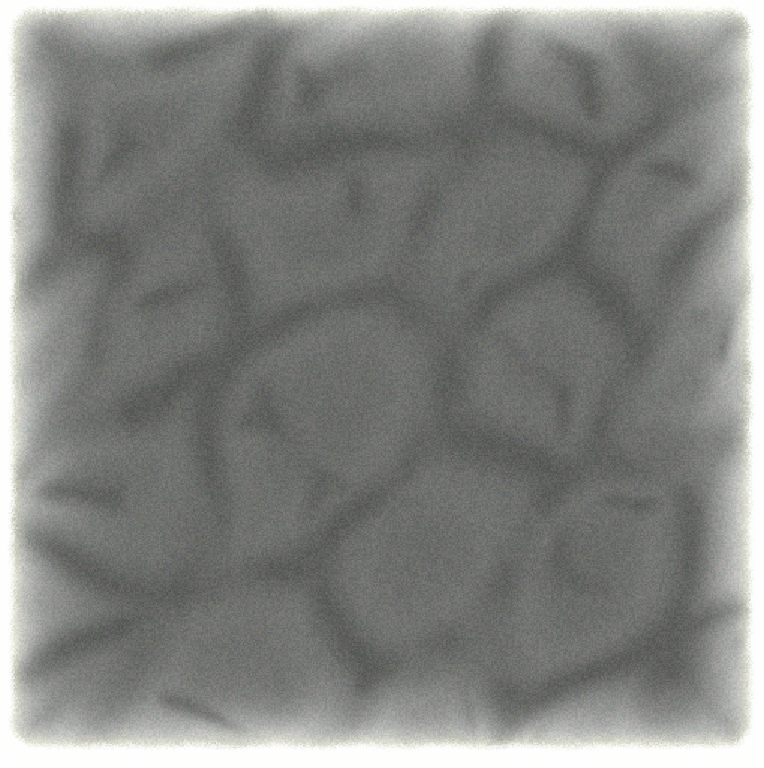
Give the GLSL for this texture, as a Shadertoy shader.

```glsl
// Soft grey square slab with blurred dark veins, glowing white borders and fine grain.

const vec3  SLAB_GREY    = vec3(0.421, 0.426, 0.416);
const vec3  BORDER_WHITE = vec3(0.996, 0.996, 0.994);
const vec3  CREAM_TINT   = vec3(0.012, 0.010, -0.030);
const vec2  SLAB_CENTER  = vec2(0.499, 0.508);
const vec2  SLAB_HALF    = vec2(0.482, 0.479);
const float CORNER       = 0.030;  // corner radius
const float GLOW_REACH   = 0.034;  // falloff of the border glow
const float GLOW_GAIN    = 0.47;
const float VEIN_SCALE   = 5.4;    // large cells per canvas
const float VEIN_WIDTH   = 0.019;
const float VEIN_DEPTH   = 0.058;
const float STREAK_SCALE = 5.2;    // cells carrying the short streaks
const float HALO_GAIN    = 0.018;  // pale rim beside the veins
const float GRAIN_CELLS  = 510.0;
const float GRAIN_GAIN   = 0.085;

vec3 hash3(vec2 p) {
    vec3 q = fract(p.xyx * vec3(0.1031, 0.1030, 0.0973));
    q += dot(q, q.yxz + 33.33);
    return fract((q.xxy + q.yzz) * q.zyx);
}

// Layered sines: smooth variation in about -1..1
float waves(vec2 p) {
    return 0.5 * sin(p.x + 1.7 * sin(p.y * 0.8))
         + 0.3 * sin(1.9 * p.y - 0.9 * p.x + 2.0)
         + 0.2 * sin(2.7 * p.x + 2.3 * p.y + 4.1);
}

vec2 cellSite(vec2 cell) {
    return cell + 0.5 + 0.85 * (hash3(cell + 71.0).xy - 0.5);
}

// Softened distance to the cell borders, in canvas units
float cellBorder(vec2 uv, float scale) {
    vec2 p = uv * scale;
    vec2 home = floor(p);
    vec2 nearest = vec2(0.0);
    float best = 1e3;
    for (int j = -1; j <= 1; j++)
    for (int i = -1; i <= 1; i++) {
        vec2 toSite = cellSite(home + vec2(i, j)) - p;
        float d = dot(toSite, toSite);
        if (d < best) { best = d; nearest = toSite; }
    }
    float sum = 0.0;
    for (int j = -2; j <= 2; j++)
    for (int i = -2; i <= 2; i++) {
        vec2 toSite = cellSite(home + vec2(i, j)) - p;
        vec2 gap = toSite - nearest;
        if (dot(gap, gap) > 1e-4) {
            float d = dot(0.5 * (toSite + nearest), normalize(gap));
            sum += exp(-28.0 * d);
        }
    }
    return max(-log(sum) / 28.0, 0.0) / scale;
}

float softLine(float d, float width) {
    return exp(-d * d / (width * width));
}

float slabDistance(vec2 uv) {
    vec2 q = abs(uv - SLAB_CENTER) - SLAB_HALF + CORNER;
    return length(max(q, 0.0)) + min(max(q.x, q.y), 0.0) - CORNER;
}

void mainImage(out vec4 fragColor, in vec2 fragCoord) {
    vec2 uv = fragCoord / iResolution.xy;

    // Bend the plane and stretch it along the rising diagonal
    vec2 bent = uv + 0.030 * vec2(waves(uv * 9.0), waves(uv.yx * 10.0 + 5.0));
    vec2 along = normalize(vec2(0.65, 0.76));
    vec2 p = bent - 0.38 * along * dot(bent, along);

    // Main veins, broken by gaps, plus soft separate streaks
    float d = cellBorder(p + 3.0, VEIN_SCALE);
    float strength = mix(0.2, 1.0, smoothstep(-0.55, 0.25, waves(uv * 16.0 + 2.0)));
    float vein = strength * softLine(d, VEIN_WIDTH);
    float streak = softLine(cellBorder(bent + 7.3, STREAK_SCALE), 0.015);
    streak *= smoothstep(0.0, 0.7, waves(uv * 17.0 + 8.0));
    streak *= smoothstep(0.012, 0.050, d);
    float dark = max(vein, 0.8 * streak);

    // Pale rims beside the veins and faint mottling
    float halo = softLine(d - 0.040, 0.020) * (1.0 - streak);
    float mottle = 0.006 * waves(uv * 23.0) + 0.005 * waves(uv.yx * vec2(37.0, 91.0));
    float shade = HALO_GAIN * halo + mottle - VEIN_DEPTH * dark;

    // Grain: one fine, slightly coloured layer and one wider layer
    vec3 fine = hash3(floor(uv * GRAIN_CELLS)) - 0.5;
    vec3 wide = hash3(floor(uv * GRAIN_CELLS * 0.5) + 19.0) - 0.5;
    vec3 grain = GRAIN_GAIN * (0.65 * vec3(fine.x) + 0.45 * fine + 0.2 * vec3(wide.x));

    // Border glow, held back where veins reach the edge
    float inside = -slabDistance(uv) + 0.005 * fine.y + 0.002 * waves(uv * 60.0);
    float reach = GLOW_REACH * (1.0 + 0.2 * halo - 0.3 * dark);
    float glow = GLOW_GAIN * exp(-max(inside, 0.0) / reach);
    float outside = 1.0 - smoothstep(-0.006, 0.005, inside);

    vec3 color = SLAB_GREY + shade + glow + grain;
    color += CREAM_TINT * softLine(inside - 0.003, 0.009);
    color = mix(color, BORDER_WHITE + 0.05 * grain, outside);
    fragColor = vec4(clamp(color, 0.0, 1.0), 1.0);
}
```
